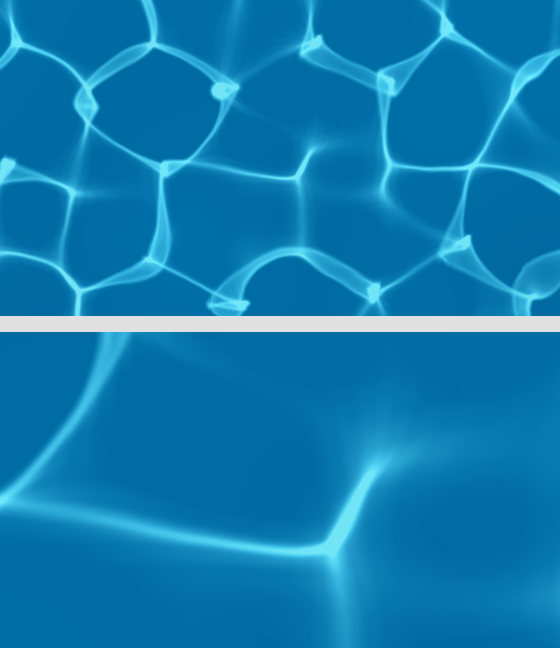
Top, the full canvas; bottom, a detail of the centre.
A Shadertoy shader for this texture:

```glsl
// Sunlight caustics on the floor of a blue pool. Eight summed waves bend the
// light; each patch of surface lands as a stretched Gaussian spot, and the
// summed spots fold into bright filaments, ribbons and knots.

const float SHORT_WAVE = 0.21;      // wavelengths, in canvas heights
const float LONG_WAVE = 0.39;
const float FOCUS = 0.58;           // curvature of each wave: lens strength
const float FOCUS_DRIFT = 0.35;     // change of lens strength over the pool
const float PATCH = 0.027;          // spacing of the surface patches
const int REACH = 5;                // patches searched to each side
const float SPREAD = 0.55;          // spot radius, in patches
const float BLUR = 0.0030;          // softness of the filaments
const float DARK_LEVEL = 0.48;      // light level of the deepest colour
const float TONE_STEP = 0.52;       // log of light between two colours
const float WOBBLE = 0.022;         // irregular bending of the net
const float RIPPLE = 0.004;         // small kinks in the filaments
const float TINT = 0.030;           // slow variation of the water colour
const float TAU = 6.2831853;

const vec3 WATER[7] = vec3[7](
    vec3(0.00, 0.425, 0.645), vec3(0.03, 0.48, 0.69), vec3(0.09, 0.55, 0.75),
    vec3(0.15, 0.64, 0.82), vec3(0.24, 0.74, 0.90), vec3(0.33, 0.85, 0.96),
    vec3(0.52, 0.93, 0.98));

// Four waves side by side: direction, wavenumber and phase
struct Waves { vec4 x, y, k, phase; };

vec2 hashGradient(vec2 cell) {
    float angle = TAU * fract(sin(dot(cell, vec2(127.1, 311.7))) * 4375.85);
    return vec2(cos(angle), sin(angle));
}

float gradientNoise(vec2 p) {
    vec2 i = floor(p), f = p - i;
    vec2 u = f * f * f * (f * (f * 6.0 - 15.0) + 10.0);
    vec2 e = vec2(1.0, 0.0);
    float low = mix(dot(hashGradient(i), f),
                    dot(hashGradient(i + e.xy), f - e.xy), u.x);
    float high = mix(dot(hashGradient(i + e.yx), f - e.yx),
                     dot(hashGradient(i + e.xx), f - e.xx), u.x);
    return mix(low, high, u.y);
}

vec2 noisePair(vec2 p) {
    return vec2(gradientNoise(p + 3.7), gradientNoise(p + 19.3));
}

Waves makeWaves(float first) {
    vec4 n = vec4(0.0, 2.0, 4.0, 6.0) + first;
    vec4 angle = TAU / 16.0 * (n + 0.8 * fract(n * 0.755));
    vec4 size = mix(vec4(SHORT_WAVE), vec4(LONG_WAVE), fract(n * 0.618 + 0.2));
    vec4 phase = TAU * fract(sin(n * 12.99 + 4.1) * 437.5);
    return Waves(cos(angle), sin(angle), TAU / size, phase);
}

vec4 phaseAt(Waves w, vec2 q) {
    return w.k * (w.x * q.x + w.y * q.y) + w.phase;
}

// Advances sine s and cosine c by the angle with sine ds and cosine dc
void turn(inout vec4 s, inout vec4 c, vec4 ds, vec4 dc) {
    vec4 next = s * dc + c * ds;
    c = c * dc - s * ds;
    s = next;
}

// Light of one spot at offset d, with Jacobian bend (xx, xy, yy)
float spotLight(vec2 d, vec3 bend) {
    float radius2 = PATCH * PATCH * SPREAD * SPREAD;
    float xx = radius2 * (bend.x * bend.x + bend.y * bend.y) + BLUR * BLUR;
    float yy = radius2 * (bend.z * bend.z + bend.y * bend.y) + BLUR * BLUR;
    float xy = radius2 * bend.y * (bend.x + bend.z);
    float scale = inversesqrt(xx * yy - xy * xy);
    float m = yy * d.x * d.x - 2.0 * xy * d.x * d.y + xx * d.y * d.y;
    return exp(-0.5 * m * scale * scale) * scale;
}

float caustics(vec2 p, float focus) {
    Waves a = makeWaves(0.0), b = makeWaves(1.0);
    vec4 stepA = PATCH * a.k * a.x, stepB = PATCH * b.k * b.x;
    vec4 dsA = sin(stepA), dcA = cos(stepA);
    vec4 dsB = sin(stepB), dcB = cos(stepB);
    vec4 slopeA = focus / a.k, slopeB = focus / b.k;
    vec4 slopeAx = slopeA * a.x, slopeAy = slopeA * a.y;
    vec4 slopeBx = slopeB * b.x, slopeBy = slopeB * b.y;
    vec4 xxA = focus * a.x * a.x, xyA = focus * a.x * a.y;
    vec4 xxB = focus * b.x * b.x, xyB = focus * b.x * b.y;
    vec4 yyA = focus - xxA, yyB = focus - xxB;

    vec2 corner = (floor(p / PATCH) + 0.5 - float(REACH)) * PATCH;
    float light = 0.0;
    for (int row = 0; row <= 2 * REACH; row++) {
        vec2 q = corner + vec2(0.0, float(row) * PATCH);
        vec4 phaseA = phaseAt(a, q), phaseB = phaseAt(b, q);
        vec4 sA = sin(phaseA), cA = cos(phaseA);
        vec4 sB = sin(phaseB), cB = cos(phaseB);
        for (int column = 0; column <= 2 * REACH; column++) {
            vec2 shift = vec2(dot(slopeAx, sA) + dot(slopeBx, sB),
                              dot(slopeAy, sA) + dot(slopeBy, sB));
            vec3 curve = vec3(dot(xxA, cA) + dot(xxB, cB),
                              dot(xyA, cA) + dot(xyB, cB),
                              dot(yyA, cA) + dot(yyB, cB));
            light += spotLight(p - q + shift, vec3(1.0, 0.0, 1.0) - curve);
            q.x += PATCH;
            turn(sA, cA, dsA, dcA);
            turn(sB, cB, dsB, dcB);
        }
    }
    return light * PATCH * PATCH / TAU;
}

void mainImage(out vec4 fragColor, in vec2 fragCoord) {
    vec2 p = fragCoord / iResolution.y;
    vec2 bent = p + WOBBLE * noisePair(p * 4.0) + RIPPLE * noisePair(p * 13.0);
    float drift = 1.0 + FOCUS_DRIFT * gradientNoise(p * 2.3 + 5.1);
    float light = caustics(bent, FOCUS * drift);
    // Light level to water colour, with a slow drift of depth
    float tone = clamp(log(max(light, 0.001) / DARK_LEVEL) / TONE_STEP, 0.0, 5.6);
    int level = int(tone);
    vec3 colour = mix(WATER[level], WATER[level + 1], fract(tone));
    float depth = gradientNoise(p * 1.6 + 8.2) + 0.25 * (p.y - 0.5);
    colour += TINT * depth * vec3(0.1, 0.8, 1.0);
    fragColor = vec4(clamp(colour, 0.0, 1.0), 1.0);
}
```
